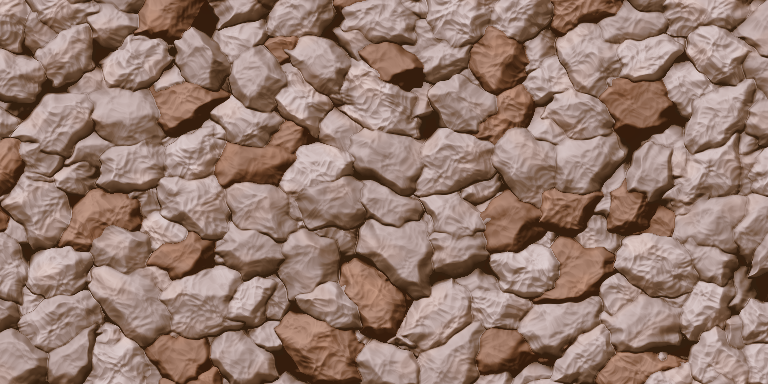
Reproduce this texture procedurally as a Shadertoy shader.

```glsl
// Draws a bed of pale, broken limestone gravel with brown shadowed gaps.
#define CELL vec2(0.17, 0.13)   // spacing of the stones
#define SIZE_MIN 0.070          // stone radius, smallest
#define SIZE_MAX 0.102          // stone radius, largest
#define RELIEF 0.085            // canvas height of one unit of stone height
#define LIGHT vec3(-0.30, 0.60, 0.77)
#define AMBIENT 1.35
#define DIFFUSE 4.1
#define SHADOW 3.0
#define ROUGHNESS 1.0
#define BROWN_SHARE 0.15
#define TAU 6.2832

// Tones from the deepest gap to the brightest chalk face
const vec3 TONES[7] = vec3[7](
    vec3(0.20, 0.12, 0.06), vec3(0.34, 0.23, 0.15), vec3(0.47, 0.35, 0.27),
    vec3(0.56, 0.46, 0.42), vec3(0.67, 0.58, 0.56), vec3(0.78, 0.70, 0.69),
    vec3(0.87, 0.81, 0.81));

vec2 hash2(vec2 p) {
    vec3 k = fract(p.xyx * vec3(0.1031, 0.1030, 0.0973));
    k += dot(k, k.yzx + 33.33);
    return fract((k.xx + k.yz) * k.zy);
}

float smoothMin(float a, float b, float k) {
    float h = max(k - abs(a - b), 0.0) / k;
    return min(a, b) - h * h * k * 0.25;
}

// Distance to the nearest scattered point
float cellular(vec2 p) {
    vec2 base = floor(p);
    float d = 2.0;
    for (int y = -1; y <= 1; y++)
    for (int x = -1; x <= 1; x++) {
        vec2 c = base + vec2(x, y);
        vec2 v = c + hash2(c) - p;
        d = min(d, dot(v, v));
    }
    return sqrt(d);
}

// Chipped surface: coarse dents and fine pits
float chips(vec2 p) {
    vec2 w = p + 0.008 * sin(p.yx * 61.0 + 2.0 * sin(p * 37.0));
    return 0.10 * cellular(w * 21.0) + 0.055 * cellular(w * 55.0 + 9.0);
}

// Height of one faceted stone of radius about one
float stone(vec2 q, vec2 seed) {
    if (dot(q, q) > 4.0) return -9.0;
    float a = (seed.x - 0.5) * 2.2;
    q = mat2(cos(a), -sin(a), sin(a), cos(a)) * q * vec2(0.80, 1.15);
    q += 0.06 * sin(q.yx * 5.0 + seed * TAU) + 0.025 * sin(q.yx * 13.0 + seed.yx * 20.0);
    vec2 tilt = hash2(seed * 91.0) - 0.5;
    float h = 0.55 + 0.65 * dot(q, tilt);
    for (int i = 0; i < 7; i++) {
        vec2 r = hash2(seed * 173.0 + float(i) * 7.3);
        float t = (float(i) + 0.8 * r.x) * TAU / 7.0;
        float rim = mix(0.82, 1.08, r.y) - dot(q, vec2(cos(t), sin(t)));
        h = smoothMin(h, rim * mix(0.75, 2.3, fract(r.x * 5.0 + r.y)), 0.10);
    }
    return h + 3.0 * min(h, 0.0);
}

// Two layers of stones: x = top height, y = next height, zw = stone seed
vec4 pile(vec2 p) {
    vec4 top = vec4(-0.6, -0.6, 0.5, 0.5);
    for (int layer = 0; layer < 2; layer++) {
        float depth = float(layer);
        vec2 g = p / CELL + depth * vec2(37.5, 21.5);
        vec2 base = floor(g);
        for (int y = -1; y <= 1; y++)
        for (int x = -1; x <= 1; x++) {
            vec2 c = base + vec2(x, y);
            vec2 jitter = hash2(c + 5.0), seed = hash2(c + 71.0);
            vec2 q = (g - c - 0.5 - 0.6 * (jitter - 0.5)) * CELL;
            float size = mix(SIZE_MIN, SIZE_MAX, seed.y) * (1.0 - 0.12 * depth);
            float h = stone(q / size, seed) + 0.32 * jitter.x - 0.45 * depth;
            if (h > top.x) top = vec4(h, top.x, seed);
            else top.y = max(top.y, h);
        }
    }
    return top;
}

// Share of nearby points, shifted toward the light, that stand above p
float occlusion(vec2 p, float h) {
    float sum = 0.0;
    for (int i = 0; i < 8; i++) {
        float t = float(i) * 2.4, r = 0.036 * sqrt((float(i) + 0.5) / 8.0);
        vec2 offset = LIGHT.xy * 0.036 + r * vec2(cos(t), sin(t));
        float rise = pile(p + offset).x - h - 6.0 * length(offset);
        sum += smoothstep(-0.05, 0.5, rise);
    }
    return sum / 8.0;
}

void mainImage(out vec4 fragColor, in vec2 fragCoord) {
    vec2 p = fragCoord / iResolution.y + 3.0;
    vec2 e = vec2(0.004, 0.0);
    vec4 top = pile(p);
    vec2 kind = hash2(top.zw * 311.0);

    // Surface slope of facets plus chips
    float chip = chips(p);
    vec2 slope = vec2(pile(p + e).x, pile(p + e.yx).x) - top.x;
    slope += ROUGHNESS * mix(0.5, 1.5, kind.y) * (vec2(chips(p + e), chips(p + e.yx)) - chip);
    slope = clamp(slope * RELIEF / e.x, -2.0, 2.0);
    float lit = max(dot(normalize(vec3(-slope, 1.0)), normalize(LIGHT)), 0.0);

    // Tone from light, shadow, depth and contact lines
    float brown = step(1.0 - BROWN_SHARE, kind.x);
    float stain = sin(p.x * 23.0 + 2.0 * sin(p.y * 17.0)) * sin(p.y * 29.0 + 2.0 * sin(p.x * 13.0));
    float tone = AMBIENT + DIFFUSE * lit + 0.8 * (kind.y - 0.5) - 1.2 * brown;
    tone += 5.0 * (chip - 0.075) + 0.2 * stain;
    tone -= SHADOW * occlusion(p, top.x);
    tone -= 1.8 * (1.0 - smoothstep(-0.5, 0.2, top.x));
    tone -= 1.1 * (1.0 - smoothstep(0.0, 0.16, top.x - top.y));

    // Colour ramp with warm tints on brown and stained stones
    tone = clamp(tone, 0.0, 5.99);
    int i = int(tone);
    vec3 color = mix(TONES[i], TONES[i + 1], fract(tone));
    float warmth = 0.8 * brown + 0.2 * smoothstep(0.1, 0.8, stain);
    color *= mix(vec3(1.0), vec3(1.05, 0.92, 0.80), warmth);
    fragColor = vec4(color, 1.0);
}
```
